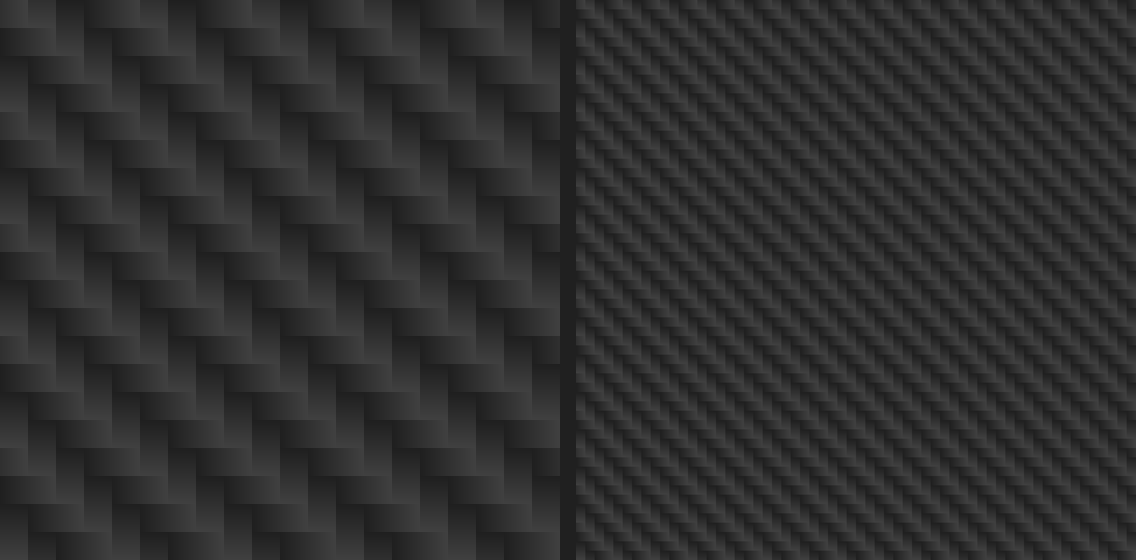
Left: one tile. Right: repeated 3 by 3.
A Shadertoy shader for this pattern:

```glsl
// Dark carbon-fibre twill: two-cell horizontal and vertical strips step
// diagonally over a 20 x 20 grid, so the four-cell weave repeats 5 x 5 times.
// Each strip is a linear gradient along its length, box filtered at the edges.

// Grey level of the weave at a point in cells, with y running downwards
float weaveShade(vec2 p) {
    vec2 cell = floor(p);
    vec2 local = p - cell;
    float phase = mod(cell.x - cell.y + 1.0, 4.0);

    // Phases 0 and 1 run left to right, phases 3 and 2 run top to bottom
    float along = phase < 1.5 ? phase + local.x : 3.0 - phase + local.y;
    return mix(0.12, 0.252, 0.5 * along);
}

void mainImage(out vec4 fragColor, in vec2 fragCoord) {
    const int SAMPLES = 4;
    float shade = 0.0;

    // Average a regular grid of points inside the pixel
    for (int j = 0; j < SAMPLES; j++) {
        for (int i = 0; i < SAMPLES; i++) {
            vec2 offset = (vec2(i, j) + 0.5) / float(SAMPLES) - 0.5;
            vec2 uv = (fragCoord + offset) / iResolution.xy;
            shade += weaveShade(20.0 * vec2(uv.x, 1.0 - uv.y));
        }
    }

    fragColor = vec4(vec3(shade / float(SAMPLES * SAMPLES)), 1.0);
}
```
